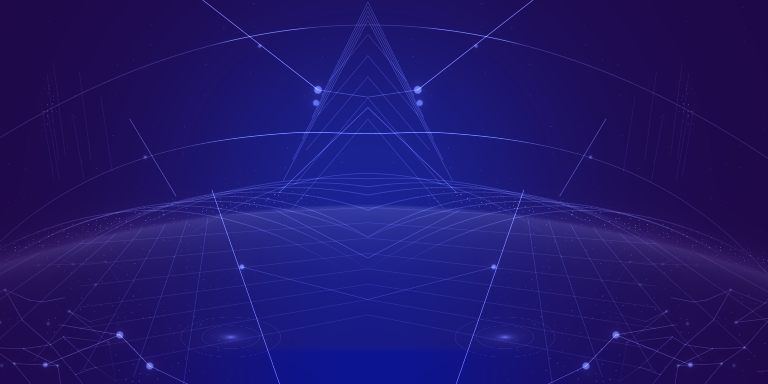
Reproduce this background procedurally as a WebGL 2 fragment shader.

```glsl
#version 300 es
precision highp float;
// Mirrored violet-blue network scene: glowing planet horizon, arcs, rays and star dust.
uniform vec2 u_resolution;
out vec4 outColor;

// Lengths are in canvas heights.
const float AXIS_X = 0.958;
const float HORIZON_TOP = 0.464;
const float HORIZON_BEND = 0.168;
const float LINE_WIDTH = 0.0022;
const vec3 NIGHT = vec3(0.12, 0.032, 0.285);
const vec3 SKY_GLOW = vec3(0.10, 0.135, 0.58);
const vec3 GROUND_GLOW = vec3(0.085, 0.095, 0.52);
const vec3 RIM_GLOW = vec3(0.13, 0.15, 0.13);
const vec3 LIGHT = vec3(0.38, 0.45, 0.62);
const vec2 APEX = vec2(0.0, 0.995);
const vec2 SKY_NODE = vec2(0.130, 0.766);
const vec2 HUB = vec2(0.406, 0.505);
const vec2 FLARE = vec2(0.357, 0.122);
const vec2 LOW_NODE = vec2(0.646, 0.128);
const vec2 FOOT_NODE = vec2(0.568, 0.047);

float pixel; // height of one pixel

float hash(vec2 p) {
  vec3 q = fract(vec3(p.xyx) * 0.1031);
  q += dot(q, q.yzx + 33.33);
  return fract((q.x + q.y) * q.z);
}

vec2 hash2(vec2 p) { return vec2(hash(p), hash(p + 47.3)); }

// Thin stroke that keeps its total light when narrower than a pixel.
float stroke(float d) {
  float w = max(LINE_WIDTH, 0.9 * pixel);
  return (1.0 - smoothstep(0.0, w, abs(d))) * min(1.0, 1.6 * LINE_WIDTH / w);
}

float segment(vec2 p, vec2 a, vec2 b) {
  vec2 ab = b - a;
  float t = clamp(dot(p - a, ab) / dot(ab, ab), 0.0, 1.0);
  return stroke(length(p - a - ab * t));
}

float node(vec2 p, vec2 c, float r) {
  float d = length(p - c);
  return 1.0 - smoothstep(r - pixel, r + pixel, d) + 0.3 * exp(-d / r * 0.8);
}

// Random dots, one per cell, with varied brightness.
float dust(vec2 p, float cells, float density) {
  vec2 id = floor(p * cells);
  vec2 c = (id + 0.2 + 0.6 * hash2(id)) / cells;
  float r = max(0.0025, pixel);
  float dot1 = 1.0 - smoothstep(0.3 * r, r, length(p - c));
  return dot1 * step(1.0 - density, hash(id + 9.7)) * (0.3 + 0.7 * hash(id + 3.1));
}

vec2 meshPoint(vec2 id) { return id + 0.1 + 0.8 * hash2(id + 17.0); }

// Jittered mesh with links to the right, upper and diagonal neighbours.
float mesh(vec2 p, float cells) {
  vec2 base = floor(p * cells);
  float sum = 0.0;
  for (int j = -1; j <= 1; j++)
    for (int i = -1; i <= 1; i++) {
      vec2 id = base + vec2(i, j);
      vec2 a = meshPoint(id) / cells;
      sum += segment(p, a, meshPoint(id + vec2(1, 0)) / cells) * step(0.45, hash(id));
      sum += segment(p, a, meshPoint(id + vec2(1, 1)) / cells) * step(0.6, hash(id + 5.0));
      sum += node(p, a, 0.004) * step(0.5, hash(id + 8.0));
    }
  return sum;
}

float skyLines(vec2 p) {
  float x2 = p.x * p.x;
  float upperGain = 0.25 + 0.5 * smoothstep(0.12, 0.2, p.x) * smoothstep(0.42, 0.34, p.x);
  float sum = stroke((p.y - 0.935 + 0.32 * x2) / (1.0 + 0.3 * p.x)) * upperGain;
  float lowerGain = 0.25 + 0.55 * smoothstep(0.5, 0.3, p.x);
  sum += stroke(p.y - 0.652 - 0.008 * smoothstep(0.0, 0.2, p.x) + 0.15 * x2 + 0.18 * x2 * x2) * lowerGain;
  sum += 0.75 * segment(p, vec2(0.43, 1.0), SKY_NODE);
  sum += 0.35 * segment(p, SKY_NODE, vec2(0.0, 0.747));
  sum += 0.45 * segment(p, vec2(0.62, 0.69), vec2(0.50, 0.49));
  sum += 0.7 * node(p, SKY_NODE, 0.010) + 0.6 * node(p, SKY_NODE - vec2(-0.005, 0.034), 0.008);
  sum += 0.5 * node(p, vec2(0.282, 0.880), 0.004) + 0.4 * node(p, vec2(0.58, 0.591), 0.004);
  // Fan from the apex and nested chevrons below it.
  for (int i = 0; i < 5; i++) {
    float f = float(i);
    sum += 0.26 * segment(p, APEX - vec2(0.0, 0.012 * f), vec2(0.12 + 0.025 * f, 0.75 - 0.055 * f));
    vec2 top = vec2(0.0, 0.91 - 0.055 * f);
    sum += 0.2 * segment(p, top, top + vec2(0.10 + 0.03 * f, -0.12 - 0.035 * f));
  }
  sum += 0.4 * segment(p, vec2(0.0, 0.72), vec2(0.23, 0.50));
  // Faint falling threads and a dotted cluster at the side.
  for (int i = 0; i < 7; i++) {
    vec2 h = hash2(vec2(i, 2.0));
    float x = 0.58 + 0.27 * h.x;
    sum += 0.1 * segment(p, vec2(x, 0.68 + 0.2 * h.y), vec2(x - 0.03, 0.52 + 0.1 * h.y));
  }
  float cluster = exp(-pow((p.x - 0.83) / 0.022, 2.0) - pow((p.y - 0.715) / 0.06, 2.0));
  return sum + 0.55 * cluster * dust(p, 75.0, 0.6) + 0.2 * dust(p, 22.0, 0.22);
}

float horizonLines(vec2 p, float above) {
  float sum = 0.0;
  for (int i = 0; i < 9; i++) {
    vec2 h = hash2(vec2(i, 31.0));
    float dx = p.x - 0.07 * float(i);
    float d = p.y - (0.548 - 0.012 * float(i) - (0.3 + 0.6 * h.x) * dx * dx);
    sum += 0.24 * stroke(d / (1.0 + abs(dx))) * smoothstep(0.55, 0.2, abs(dx));
  }
  float band = exp(-pow((above - 0.03) / 0.025, 2.0)) * smoothstep(0.05, 0.25, p.x);
  return sum + 0.65 * band * dust(vec2(p.x, above * 1.8), 80.0, 0.55);
}

float groundLines(vec2 p, float depth) {
  float sum = 0.65 * segment(p, HUB, vec2(0.23, 0.0)) + 0.7 * node(p, vec2(0.328, 0.305), 0.006);
  for (int i = 0; i < 8; i++) {
    float f = float(i);
    sum += 0.17 * segment(p, HUB + vec2(0.04 * f, -0.008 * f), vec2(0.48 + 0.13 * f, 0.02 * f));
    sum += 0.12 * segment(p, vec2(0.0, 0.46 - 0.04 * f), vec2(0.75, 0.42 - 0.055 * f));
  }
  sum += 0.25 * segment(p, vec2(0.0, 0.328), vec2(0.33, 0.50));
  sum += 0.2 * segment(p, vec2(0.0, 0.22), vec2(0.328, 0.305));
  sum += 0.5 * segment(p, LOW_NODE, FOOT_NODE) + 0.4 * segment(p, FOOT_NODE, vec2(0.47, 0.0));
  sum += 0.4 * segment(p, LOW_NODE, vec2(0.84, 0.05)) + 0.35 * segment(p, LOW_NODE, vec2(0.80, 0.154));
  sum += 0.7 * (node(p, LOW_NODE, 0.009) + node(p, FOOT_NODE, 0.009) + node(p, vec2(0.84, 0.05), 0.006));
  float side = smoothstep(0.58, 0.85, p.x) * smoothstep(0.0, 0.12, depth);
  sum += 0.3 * side * mesh(p, 15.0) + 0.3 * dust(p, 50.0, 0.2) * smoothstep(0.1, 0.6, p.x);
  // Flare with flat rings.
  vec2 q = p - FLARE;
  float ring = length(q * vec2(1.0, 2.5));
  sum += 0.13 * (stroke(ring - 0.13) + stroke(ring - 0.075));
  return sum + 0.75 * exp(-length(q * vec2(1.0, 3.0)) / 0.012) + 0.12 * exp(-ring / 0.05);
}

void main() {
  pixel = 1.0 / u_resolution.y;
  vec2 p = gl_FragCoord.xy * pixel;
  p.x = abs(p.x - AXIS_X);
  float above = p.y - HORIZON_TOP + HORIZON_BEND * p.x * p.x;
  float depth = max(-above, 0.0);
  float ground = smoothstep(0.004 + pixel, -0.004 - pixel, above);

  // Sky, planet surface and haze.
  float skyGlow = exp(-pow(p.x / 0.52, 2.0) - pow((p.y - 0.5) / 0.5, 2.0));
  vec3 sky = mix(NIGHT, SKY_GLOW, skyGlow);
  vec3 surface = mix(NIGHT, GROUND_GLOW, exp(-pow(p.x / 0.58, 2.0)));
  surface += RIM_GLOW * exp(-depth / 0.11) * exp(-pow(p.x / 0.75, 2.0));
  float floorBand = smoothstep(0.10, 0.08, p.y) * exp(-pow(p.x / 0.4, 2.0));
  surface += vec3(-0.04, -0.02, 0.05) * floorBand;
  vec3 color = mix(sky, surface, ground);
  color += vec3(0.09, 0.08, 0.10) * exp(-abs(above) / 0.035) * smoothstep(0.1, 0.8, p.x);

  float light = skyLines(p) * (1.0 - ground) + horizonLines(p, above) + groundLines(p, depth) * ground;
  light += 0.65 * segment(p, HUB, vec2(0.23, 0.0)) * (1.0 - ground);
  color += LIGHT * light * mix(1.0, 0.75, smoothstep(0.5, 1.0, p.x));
  outColor = vec4(clamp(color, 0.0, 1.0), 1.0);
}
```
